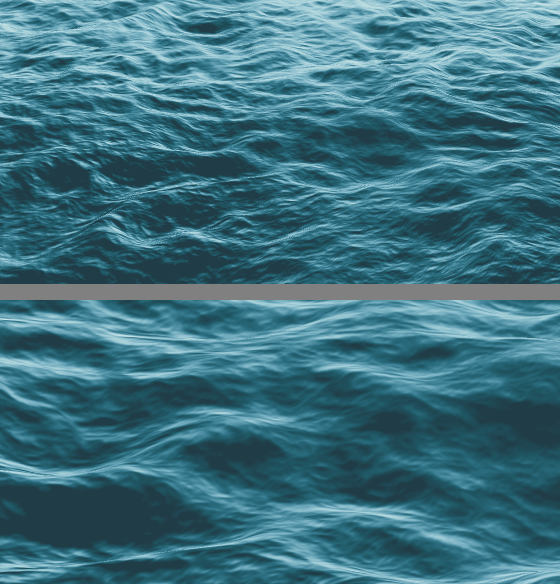
Top: the whole. Bottom: its middle third, enlarged.
Give the GLSL for this texture, as a Shadertoy shader.

```glsl
// Wind-blown teal sea seen from above: choppy swells, fine ripples, paler towards the top.

const vec3 ABYSS = vec3(0.125, 0.235, 0.275);
const vec3 DEEP  = vec3(0.12, 0.33, 0.38);
const vec3 TEAL  = vec3(0.16, 0.42, 0.49);
const vec3 STEEL = vec3(0.27, 0.53, 0.61);
const vec3 SKY   = vec3(0.44, 0.67, 0.74);
const vec3 PALE  = vec3(0.63, 0.80, 0.84);
const vec3 GLINT = vec3(0.82, 0.91, 0.91);

const float SWELL_HEIGHT = 0.155;
const float SWELL_FREQ   = 2.2;   // swells per unit of depth
const float CREST_LENGTH = 0.66;  // lower values draw crests longer
const float CREST_SOFT   = 0.012;
const float CREST_ANGLE  = 0.22;
const float ANGLE_SPREAD = 0.46;
const float GAIN         = 0.48;
const float LACUNARITY   = 1.9;
const float DETAIL_LIMIT = 420.0; // ripples finer than this fade out
const float CONTRAST     = 3.1;
const float SIDE_LIGHT   = 0.35;
const float PATCHINESS   = 0.9;   // broad light and dark areas
const float TONE_NEAR    = -0.45;
const float TONE_FAR     = 1.75;
const int   SWELL_OCTAVES = 3;
const int   ALL_OCTAVES   = 7;
const int   MARCH_STEPS   = 26;
const int   SAMPLES       = 2;

// Random unit vector for a lattice cell
vec2 gradientAt(ivec2 cell) {
    uint n = uint(cell.x) * 1597334673u ^ uint(cell.y) * 3812015801u;
    n = (n ^ (n >> 15)) * 2246822519u;
    n = (n ^ (n >> 13)) * 3266489917u;
    n ^= n >> 16;
    float angle = float(n & 65535u) * 6.2832 / 65536.0;
    return vec2(cos(angle), sin(angle));
}

float noise(vec2 p) {
    vec2 f = fract(p);
    ivec2 c = ivec2(floor(p));
    vec2 u = f * f * f * (f * (f * 6.0 - 15.0) + 10.0);
    float a = dot(gradientAt(c), f);
    float b = dot(gradientAt(c + ivec2(1, 0)), f - vec2(1, 0));
    float d = dot(gradientAt(c + ivec2(0, 1)), f - vec2(0, 1));
    float e = dot(gradientAt(c + ivec2(1, 1)), f - vec2(1, 1));
    return mix(mix(a, b, u.x), mix(d, e, u.x), u.y);
}

// Water height: octaves of ridged noise with sharp crests and round troughs
float waves(vec2 ground, int octaves, float gust) {
    float height = 0.0;
    float amp = SWELL_HEIGHT;
    float freq = SWELL_FREQ;
    float depth2 = ground.y * ground.y;
    vec2 q = ground + 0.06 * sin(ground.yx * vec2(5.1, 4.3) + vec2(0.7, 2.1));
    for (int i = 0; i < octaves; i++) {
        float k = float(i);
        float angle = CREST_ANGLE + ANGLE_SPREAD * sin(2.4 * k + 0.3);
        float c = cos(angle), s = sin(angle);
        vec2 along = vec2(c * q.x + s * q.y, c * q.y - s * q.x);
        float n = noise(along * vec2(CREST_LENGTH, 1.0) * freq + k * vec2(17.3, 9.7) + 3.4);
        float blur = freq * depth2 / DETAIL_LIMIT;
        float strength = i < SWELL_OCTAVES ? 1.0 : gust / (1.0 + blur * blur);
        height += amp * strength * (0.25 - sqrt(n * n + CREST_SOFT));
        amp *= GAIN;
        freq *= LACUNARITY;
    }
    return height;
}

// Where the view ray meets the swells, as sideways and depth position
vec2 hitWater(vec2 ray) {
    float depth = 0.95 / ray.y;
    float stride = 0.19 / ray.y / float(MARCH_STEPS);
    float lastGap = 0.05;
    for (int i = 0; i < MARCH_STEPS; i++) {
        float gap = 1.0 - ray.y * depth - waves(vec2(ray.x, 1.0) * depth, SWELL_OCTAVES, 1.0);
        if (gap < 0.0) {
            depth -= stride * gap / min(gap - lastGap, -0.00001);
            break;
        }
        lastGap = gap;
        depth += stride;
    }
    return vec2(ray.x, 1.0) * depth;
}

float ramp(float a, float b, float x) { return clamp((x - a) / (b - a), 0.0, 1.0); }

vec3 waterColor(float tone) {
    vec3 color = mix(ABYSS, DEEP, ramp(-1.37, -0.54, tone));
    color = mix(color, TEAL, ramp(-0.54, 0.04, tone));
    color = mix(color, STEEL, ramp(0.04, 0.51, tone));
    color = mix(color, SKY, ramp(0.51, 1.04, tone));
    color = mix(color, PALE, ramp(1.04, 1.75, tone));
    return mix(color, GLINT, ramp(1.75, 3.2, tone));
}

vec3 shade(vec2 uv, float aspect) {
    vec2 ray = vec2((uv.x - 0.5) * aspect * 0.4, 0.65 - 0.4 * uv.y);
    vec2 ground = hitWater(ray);

    // Slopes facing away mirror the sky, slopes facing the viewer show deep water
    float gust = 1.0 + 0.9 * noise(ground * vec2(1.3, 2.0) + 31.0);
    float eps = 0.0015 * ground.y;
    float h = waves(ground, ALL_OCTAVES, gust);
    float slopeX = (waves(ground + vec2(eps, 0.0), ALL_OCTAVES, gust) - h) / eps;
    float slopeZ = (waves(ground + vec2(0.0, eps), ALL_OCTAVES, gust) - h) / eps;

    float tone = mix(TONE_NEAR, TONE_FAR, pow(clamp(uv.y, 0.0, 1.0), 1.5));
    tone += 0.4 * (uv.x - 0.5) * uv.y + PATCHINESS * noise(ground * vec2(0.9, 1.6) + 57.0);
    tone -= CONTRAST * (slopeZ + SIDE_LIGHT * slopeX);
    return waterColor(tone);
}

void mainImage(out vec4 fragColor, in vec2 fragCoord) {
    float aspect = iResolution.x / iResolution.y;
    vec3 color = vec3(0.0);
    for (int i = 0; i < SAMPLES; i++) {
        float shift = (float(i) + 0.5) / float(SAMPLES) - 0.5;
        color += shade((fragCoord + vec2(-shift, shift)) / iResolution.xy, aspect);
    }
    fragColor = vec4(color / float(SAMPLES), 1.0);
}
```
